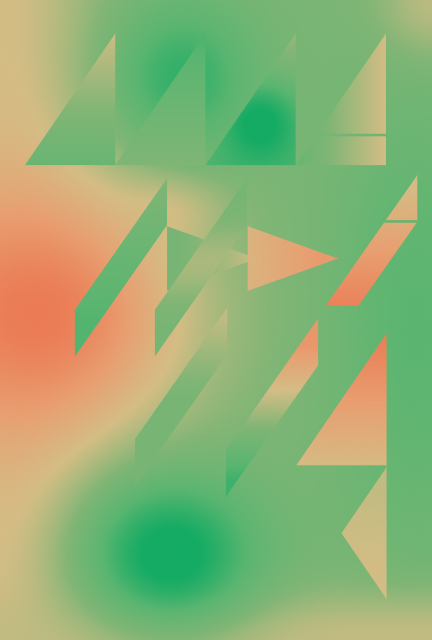
A Shadertoy shader for this background:

```glsl
// Soft green-to-coral glows behind rows of sharp triangles and slanted slabs.
// A scalar "heat" field indexes one colour ramp; each shape is a distance
// function filled with its own heat gradient. Units: canvas height = 1.

const vec2 WEDGE = vec2(0.141, 0.2055);   // width and height of the triangles
const vec3 SLAB = vec3(0.144, 1.425, 0.073); // width, slope, vertical thickness

// Colour ramp: heat 0 (deep green) to 5 (coral)
vec3 ramp(float heat) {
    vec3 c = mix(vec3(0.08, 0.67, 0.39), vec3(0.35, 0.71, 0.44), clamp(heat, 0.0, 1.0));
    c = mix(c, vec3(0.50, 0.71, 0.46), clamp(heat - 1.0, 0.0, 1.0));
    c = mix(c, vec3(0.83, 0.74, 0.52), clamp(heat - 2.0, 0.0, 1.0));
    c = mix(c, vec3(0.91, 0.62, 0.44), clamp(heat - 3.0, 0.0, 1.0));
    return mix(c, vec3(0.92, 0.48, 0.33), clamp(heat - 4.0, 0.0, 1.0));
}

float hash(vec2 p) {
    return fract(sin(dot(p, vec2(12.9898, 78.233))) * 43758.5453);
}

float glow(vec2 p, vec2 center, vec2 radius) {
    vec2 q = (p - center) / radius;
    return exp(-dot(q, q));
}

// Linear heat gradient from a to b while x runs from lo to hi
float grade(float a, float b, float lo, float hi, float x) {
    return mix(a, b, clamp((x - lo) / (hi - lo), 0.0, 1.0));
}

// Right triangle with its right angle at the lower right corner
float wedge(vec2 p, vec2 corner, vec2 size) {
    vec2 q = p - corner;
    float slant = (q.y * size.x - size.y * (size.x + q.x)) / length(size);
    return max(max(q.x, -q.y), slant);
}

// Slanted slab with vertical ends, placed by its lowest corner
float slab(vec2 p, vec2 corner) {
    vec2 q = p - corner;
    float rise = q.y - SLAB.y * q.x;
    float slant = max(-rise, rise - SLAB.z) / length(vec2(1.0, SLAB.y));
    return max(max(-q.x, q.x - SLAB.x), slant);
}

// Triangle with a vertical base; a negative reach points left
float arrow(vec2 p, vec2 base, float reach, float halfBase) {
    vec2 q = vec2((p.x - base.x) * sign(reach), abs(p.y - base.y));
    float len = abs(reach);
    float slant = (q.y * len - halfBase * (len - q.x)) / length(vec2(len, halfBase));
    return max(-q.x, slant);
}

// Distance to the outside of a thin horizontal cut
float cut(float y, float level) {
    return 0.002 - abs(y - level);
}

vec3 paint(vec3 color, float heat, float dist, float pixel) {
    return mix(color, ramp(heat), clamp(0.5 - dist / pixel, 0.0, 1.0));
}

float backgroundHeat(vec2 p) {
    float heat = 1.9;
    heat = mix(heat, 1.0, 0.95 * glow(p, vec2(0.65, 0.49), vec2(0.13, 0.36)));
    heat = mix(heat, 3.0, glow(p, vec2(0.0, p.y), vec2(0.15)));
    heat = mix(heat, 2.8, glow(p, vec2(p.x, 0.0), vec2(0.08)));
    heat = mix(heat, 2.7, glow(p, vec2(0.68, 1.0), vec2(0.09)));
    heat = mix(heat, 2.8, 0.8 * glow(p, vec2(0.27, 0.68), vec2(0.08, 0.06)));
    heat = mix(heat, 0.4, glow(p, vec2(0.285, 0.875), vec2(0.11, 0.12)));
    heat = mix(heat, 5.0, glow(p, vec2(0.055, 0.51), vec2(0.22, 0.19)));
    return mix(heat, -0.25, glow(p, vec2(0.267, 0.134), vec2(0.13, 0.115)));
}

void mainImage(out vec4 fragColor, in vec2 fragCoord) {
    float px = 1.0 / iResolution.y;
    vec2 p = fragCoord * px;
    vec3 color = ramp(backgroundHeat(p));

    // Top row of four triangles
    vec4 lowHeat = vec4(1.4, 2.0, 0.9, 1.4);
    vec4 highHeat = vec4(2.9, 0.8, 2.3, 3.0);
    for (int i = 0; i < 4; i++) {
        vec2 corner = vec2(0.180 + WEDGE.x * float(i), 0.742);
        vec2 uv = (p - corner) / WEDGE + vec2(1.0, 0.0);
        float dist = wedge(p, corner, WEDGE);
        float heat = mix(lowHeat[i], highHeat[i], i == 3 ? uv.x : uv.y);
        if (i == 2) heat = mix(heat, -0.2, glow(p, vec2(0.406, 0.805), vec2(0.065)));
        if (i == 3) dist = max(dist, cut(p.y, 0.789));
        color = paint(color, heat, dist, px);
    }

    // Middle arrows and slabs
    color = paint(color, grade(1.8, 2.8, 0.28, 0.39, p.x), arrow(p, vec2(0.261, 0.596), WEDGE.x, 0.0505), px);
    color = paint(color, grade(0.9, 2.0, 0.50, 0.72, p.y), slab(p, vec2(0.117, 0.443)), px);
    float bump = 0.75 * glow(p, vec2(p.x, 0.59), vec2(0.06));
    color = paint(color, 1.75 + bump, slab(p, vec2(0.242, 0.443)), px);
    color = paint(color, grade(3.3, 4.1, 0.387, 0.50, p.x), arrow(p, vec2(0.387, 0.596), WEDGE.x, 0.0505), px);
    color = paint(color, grade(1.8, 2.75, 0.38, 0.50, p.y), slab(p, vec2(0.211, 0.241)), px);
    color = paint(color, grade(0.6, 4.2, 0.25, 0.46, p.y), slab(p, vec2(0.353, 0.224)), px);

    // Right column: cut slab, triangle and left-pointing arrow
    float cutSlab = max(slab(p, vec2(0.508, 0.448)), max(0.522 - p.y, cut(p.y, 0.654)));
    color = paint(color, grade(4.8, 3.0, 0.522, 0.71, p.y), cutSlab, px);
    color = paint(color, grade(3.1, 4.8, 0.273, 0.46, p.y), wedge(p, vec2(0.604, 0.273), WEDGE), px);
    color = paint(color, grade(3.0, 2.75, 0.10, 0.26, p.y), arrow(p, vec2(0.604, 0.167), -0.0705, 0.103), px);

    // Faint dither against banding
    color += (hash(floor(p * 512.0)) - 0.5) / 255.0;
    fragColor = vec4(color, 1.0);
}
```
